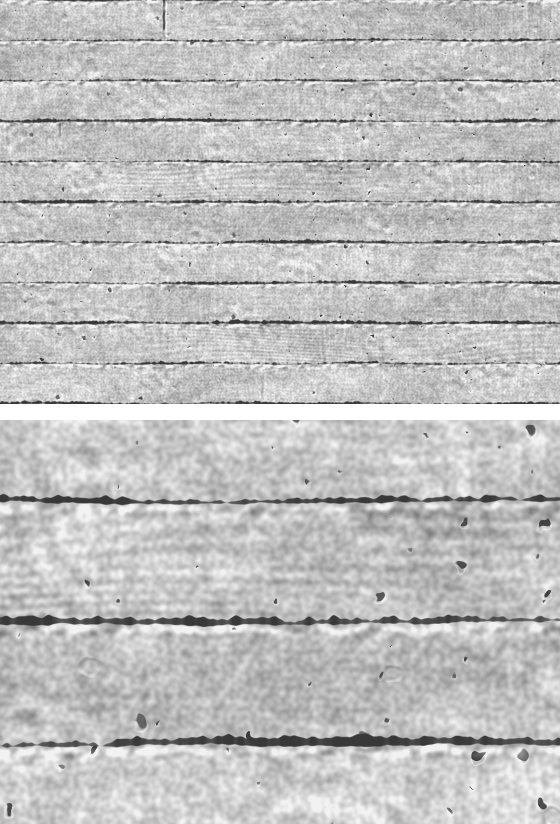
Top, the full canvas; bottom, a detail of the centre.
This texture is drawn by a Shadertoy shader. Its source:

```glsl
// Board-marked concrete: ten horizontal plank imprints with ragged joints, grain and pits.

const float BOARDS = 10.0;        // planks over the canvas height
const float JOINT_HALF = 0.021;   // half width of a joint, in planks
const float JOINT_WANDER = 0.03;  // vertical drift of a joint, in planks
const float CONCRETE = 0.772;
const float GROOVE = 0.22;
const float PIT = 0.18;
const float LIP_LIGHT = 0.13;
const float STAIN = 0.075;
const float SPECKLE = 0.105;
const float STREAK = 0.065;
const float GRAIN = 0.065;
const float CLUSTER_X = 0.90;     // centre of the most pitted zone
const mat2 TILT = mat2(0.8, 0.6, -0.6, 0.8);  // keeps speckle off the grain axes
// Butt joints: x in canvas heights, plank index, strength
const vec3 BUTTS[3] = vec3[3](vec3(0.406, 9.0, 0.85), vec3(0.148, 6.0, 0.35), vec3(0.65, 0.0, 0.2));

vec2 hash2(vec2 p) {
    vec3 q = fract(p.xyx * vec3(0.1031, 0.1030, 0.0973));
    q += dot(q, q.yzx + 33.33);
    return fract((q.xx + q.yz) * q.zy);
}

float cornerGradient(vec2 cell, vec2 offset) {
    float angle = 6.2832 * hash2(cell).x;
    return dot(vec2(cos(angle), sin(angle)), offset);
}

// Gradient noise, roughly -1 to 1
float noise(vec2 p) {
    vec2 i = floor(p), f = fract(p);
    vec2 u = f * f * f * (f * (f * 6.0 - 15.0) + 10.0);
    vec2 e = vec2(0.0, 1.0);
    return 1.4 * mix(
        mix(cornerGradient(i, f), cornerGradient(i + e.yx, f - e.yx), u.x),
        mix(cornerGradient(i + e.xy, f - e.xy), cornerGradient(i + e.yy, f - e.yy), u.x), u.y);
}

// Slope of the noise as lit from above
float relief(vec2 p) {
    return noise(p) - noise(p + vec2(-0.15, 0.4));
}

// x: pit coverage, y: light on its lower rim
vec2 pits(vec2 p, float cells, float density, float px) {
    vec2 q = p * cells, id = floor(q);
    vec2 h = hash2(id + cells), k = hash2(id + 71.0);
    float cluster = exp(-pow((p.x - CLUSTER_X) / 0.13, 2.0));
    float present = step(k.x, density * (0.7 + 1.2 * cluster));
    vec2 d = fract(q) - mix(vec2(0.2), vec2(0.8), h);
    d += 0.05 * vec2(noise(q * 8.0), noise(q * 8.0 + 40.0));
    float a = 3.1416 * h.y;
    vec2 axis = vec2(cos(a), sin(a));
    vec2 e = vec2(dot(d, axis), dot(d, vec2(-axis.y, axis.x)) * (1.0 + h.x));
    float radius = mix(0.03, 0.09, k.y * k.y), soft = px * cells;
    float hole = 1.0 - smoothstep(-soft, soft, length(e) - radius);
    float rim = 1.0 - smoothstep(0.0, 2.0 * soft, abs(length(d + vec2(0.0, 0.03)) - radius));
    return present * vec2(hole * mix(0.6, 1.0, h.x), rim * step(d.y, 0.0));
}

// Shallow air-bubble rings, lit from above
float bubbles(vec2 p, float cells, float px) {
    vec2 q = p * cells, id = floor(q), h = hash2(id + 19.0);
    vec2 d = fract(q) - mix(vec2(0.25), vec2(0.75), h);
    d += 0.02 * noise(q * 9.0);
    float radius = mix(0.03, 0.06, h.y);
    float ring = 1.0 - smoothstep(0.006, 0.008 + 1.5 * px * cells, abs(length(d) - radius));
    return step(hash2(id + 5.0).x, 0.25) * ring * clamp(-d.y / radius, -1.0, 1.0);
}

void mainImage(out vec4 fragColor, in vec2 fragCoord) {
    float px = 1.0 / iResolution.y;
    vec2 p = fragCoord * px;
    float y = p.y * BOARDS, soft = 0.9 * px * BOARDS;

    // Nearest joint and the plank this point lies in
    float joint = floor(y + 0.5);
    float d = y - joint - JOINT_WANDER * noise(vec2(p.x * 5.0, joint * 3.7 + 0.4));
    d -= 0.014 * noise(vec2(p.x * 45.0, joint * 5.3 + 0.2));
    float plank = joint - step(d, 0.0);
    vec2 trait = hash2(vec2(plank + 3.0, 8.0));
    vec2 shift = vec2(plank * 17.3, plank * 5.1);

    // Stains, saw streaks, grain and speckle
    float tone = CONCRETE + 0.03 * (trait.x - 0.5);
    tone += STAIN * noise(p * vec2(3.5, 9.0) + shift);
    tone += 0.7 * STAIN * noise(p * vec2(13.0, 24.0) + shift);
    float sawn = 0.7 + 0.8 * noise(p * vec2(4.0, 7.0) + shift + 50.0);
    tone += STREAK * sawn * noise(p * vec2(150.0, 14.0) + shift);
    tone += GRAIN * (1.4 - sawn) * noise(p * vec2(11.0, 150.0) + shift);
    tone += SPECKLE * noise(TILT * p * 185.0) + 0.75 * SPECKLE * noise(TILT * p * 85.0 + 7.0);
    tone += 0.6 * SPECKLE * noise(TILT * p * 38.0 + 3.0);
    float bend = noise(vec2(p.x * 2.2, y * 0.7) + shift);
    float rings = sin(6.2832 * (y * 9.0 + 4.0 * bend));
    tone += 0.05 * trait.y * rings * smoothstep(-0.2, 0.4, noise(p * vec2(2.0, 5.0) + shift + 9.0));
    tone += 0.13 * relief(TILT * p * 48.0) * smoothstep(0.05, 0.5, noise(p * 7.0 + 30.0));

    // Pits and bubbles
    vec2 pit = pits(p, 16.0, 0.32, px) + 0.8 * pits(p + 0.013, 31.0, 0.16, px);
    tone += 0.10 * pit.y + 0.13 * bubbles(p, 8.0, px);
    tone = mix(tone, PIT, min(pit.x, 1.0));

    // Butt joints between plank ends
    for (int i = 0; i < 3; i++) {
        float side = p.x - BUTTS[i].x - 0.002 * noise(vec2(p.y * 60.0, BUTTS[i].y));
        float inside = step(abs(plank - BUTTS[i].y), 0.5) * BUTTS[i].z;
        float worn = smoothstep(-0.6, 0.1, noise(vec2(p.y * 35.0, 2.5)));
        tone += 0.12 * inside * exp(-pow((side - 0.005) / 0.003, 2.0));
        tone = mix(tone, GROOVE, inside * worn * (1.0 - smoothstep(0.001, 0.001 + 1.5 * px, abs(side))));
    }

    // Crumbled lip under each joint, then the ragged groove itself
    float rough = noise(vec2(p.x * 70.0, joint * 7.3 + 0.1)) + 0.8 * noise(vec2(p.x * 150.0, joint * 4.1 + 0.3));
    float swell = noise(vec2(p.x * 3.5, joint * 9.7 + 0.3)) + 0.5 * noise(vec2(p.x * 14.0, joint * 2.3 + 0.6));
    float weight = mix(0.55, 1.2, hash2(vec2(joint, 27.0)).x);
    float width = JOINT_HALF * max(0.0, weight * (1.0 + 1.1 * swell) + 0.9 * rough);
    float crumbs = exp(-pow((d + 0.065) / 0.065, 2.0));
    tone += 0.34 * crumbs * relief(p * vec2(62.0, 72.0));
    tone += LIP_LIGHT * (0.7 + 0.9 * rough) * exp(-pow((d + width + 0.03) / 0.026, 2.0));
    float groove = 1.0 - smoothstep(width - soft, width + soft, abs(d - 0.4 * width));
    float depth = 0.86 + 0.3 * swell + 0.2 * rough;
    tone = mix(tone, GROOVE, groove * clamp(depth, 0.45, 1.0));

    fragColor = vec4(vec3(clamp(tone, 0.08, 0.95)), 1.0);
}
```
